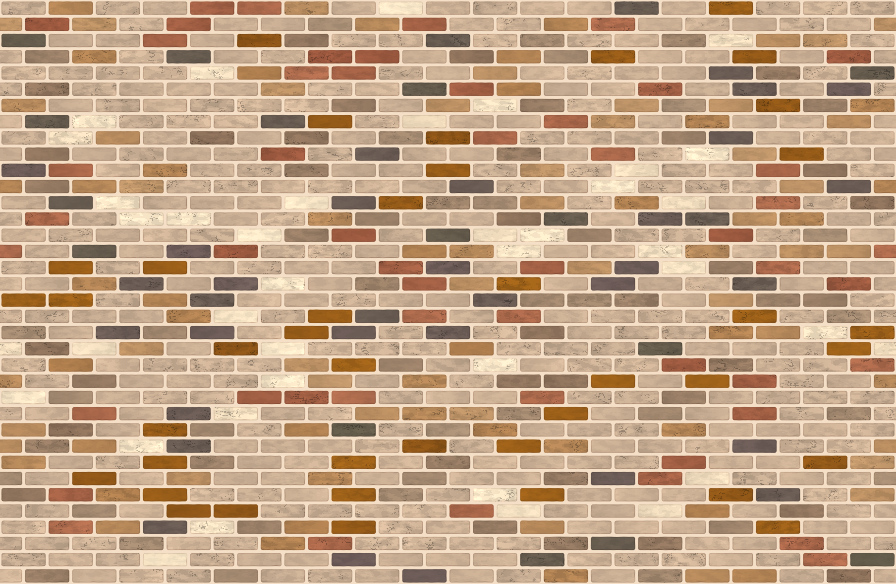
Write a Shadertoy shader that draws this texture.

```glsl
// Running-bond brick wall, 19 bricks across and 36 courses down, in pale mortar.
// Each brick is a rounded box whose colour is drawn from a weighted hash;
// gradient noise adds flat mottled patches, scratches and a worn dark rim.

vec2 hash22(vec2 p) {
    vec3 q = fract(p.xyx * vec3(0.1031, 0.1030, 0.0973));
    q += dot(q, q.yzx + 33.33);
    return fract((q.xx + q.yz) * q.zy);
}

float gradientNoise(vec2 p) {
    vec2 i = floor(p), f = fract(p);
    vec2 u = f * f * f * (f * (f * 6.0 - 15.0) + 10.0);
    vec2 o = vec2(0.0, 1.0);
    float a = dot(hash22(i) * 2.0 - 1.0, f);
    float b = dot(hash22(i + o.yx) * 2.0 - 1.0, f - o.yx);
    float c = dot(hash22(i + o.xy) * 2.0 - 1.0, f - o.xy);
    float d = dot(hash22(i + o.yy) * 2.0 - 1.0, f - o.yy);
    return mix(mix(a, b, u.x), mix(c, d, u.x), u.y);
}

float fbm(vec2 p) {
    float sum = 0.0, amplitude = 1.0;
    for (int i = 0; i < 3; i++) {
        sum += amplitude * gradientNoise(p);
        p = p * 2.03 + 17.3;
        amplitude *= 0.5;
    }
    return sum;
}

float roundedBox(vec2 p, vec2 halfSize, float radius) {
    vec2 q = abs(p) - halfSize + radius;
    return length(max(q, 0.0)) + min(max(q.x, q.y), 0.0) - radius;
}

// Weighted choice: mostly beige, with scattered accents
vec3 brickColour(float pick, float shade) {
    if (pick < 0.53) return mix(vec3(0.76, 0.66, 0.56), vec3(0.82, 0.71, 0.60), shade);
    if (pick < 0.65) return mix(vec3(0.55, 0.44, 0.35), vec3(0.66, 0.56, 0.46), shade);
    if (pick < 0.76) return mix(vec3(0.68, 0.49, 0.30), vec3(0.75, 0.59, 0.42), shade);
    if (pick < 0.84) return mix(vec3(0.60, 0.34, 0.24), vec3(0.69, 0.43, 0.31), shade);
    if (pick < 0.89) return mix(vec3(0.55, 0.33, 0.09), vec3(0.63, 0.39, 0.10), shade);
    if (pick < 0.95) return mix(vec3(0.39, 0.36, 0.29), vec3(0.43, 0.36, 0.35), shade);
    return mix(vec3(0.93, 0.85, 0.73), vec3(0.98, 0.91, 0.79), shade);
}

void mainImage(out vec4 fragColor, in vec2 fragCoord) {
    vec2 uv = fragCoord / iResolution.xy;

    // Courses counted from the top; every second one shifts by half a brick
    vec2 grid = vec2(uv.x, 1.0 - uv.y) * vec2(19.0, 36.0);
    float course = floor(grid.y);
    grid.x += 0.5 * mod(course, 2.0);
    vec2 id = vec2(mod(floor(grid.x), 19.0), course);

    // Local position, measured in course heights
    vec2 p = (fract(grid) - 0.5) * vec2(2.9, 1.0);
    float pixel = 36.0 / iResolution.y;
    vec2 pick = hash22(id + 3.7);
    vec2 vary = hash22(id + 51.3);
    vec2 grain = p + id * vec2(7.3, 5.1);

    // Slightly uneven outline
    float wobble = gradientNoise(grain * 3.0);
    float dist = roundedBox(p, vec2(1.36, 0.41), 0.13) + 0.02 * wobble;

    // Base tone with a soft sideways gradient
    vec3 brick = brickColour(pick.x, pick.y);
    brick *= 1.0 + 0.09 * (vary.x - 0.5) * p.x;

    // Flat lighter and darker patches, stretched along the brick
    float mottle = fbm(grain * vec2(1.3, 2.8));
    float wear = mix(0.3, 1.0, vary.y);
    brick *= 1.0 + 0.07 * wear * smoothstep(0.10, 0.16, mottle);
    brick *= 1.0 - 0.08 * wear * smoothstep(0.12, 0.18, -mottle);

    // Fine scratches on the more weathered bricks
    float ridge = abs(fbm(grain * vec2(1.8, 4.5) + 40.0));
    float patchy = smoothstep(0.05, 0.25, gradientNoise(grain * 1.4 + 9.0));
    float scratch = (1.0 - smoothstep(0.02, 0.08, ridge)) * patchy;
    brick *= 1.0 - 0.25 * scratch * step(0.55, vary.y);

    // Worn rim, heavier toward the lower right
    float rim = smoothstep(-0.09, -0.02, dist);
    float side = 0.6 + 0.4 * smoothstep(-0.4, 0.4, p.y + 0.2 * p.x);
    brick *= 1.0 - vec3(0.15, 0.20, 0.22) * rim * side * (0.8 + wobble);

    // Mortar shows outside the brick
    float cover = 1.0 - smoothstep(-0.6 * pixel, 0.6 * pixel, dist);
    vec3 colour = mix(vec3(0.96, 0.88, 0.78), brick, cover);
    fragColor = vec4(clamp(colour, 0.0, 1.0), 1.0);
}
```
